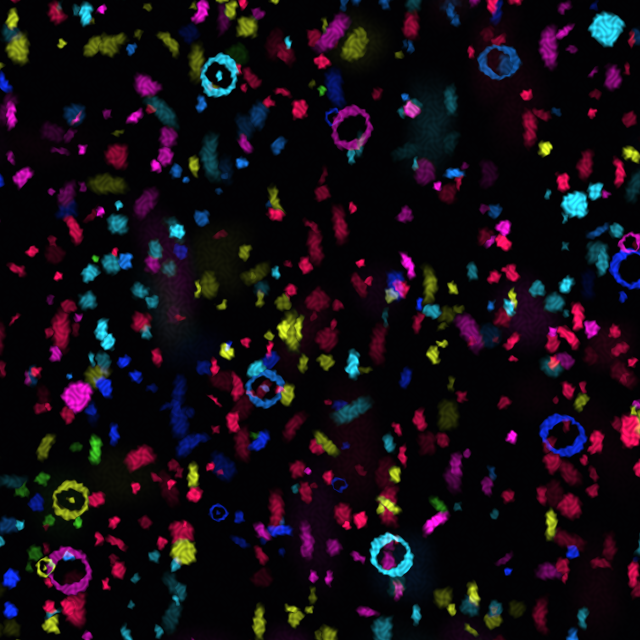
Write a Shadertoy shader that draws this background.

```glsl
// Neon grains, soft smudges and a few glowing rings scattered over near-black.
// Each layer is a jittered cell grid; coarse cellular zones give nearby shapes
// related hues, and layered sines roughen outlines and vary the crowding.

const float PI = 3.14159;
const vec3 BACKDROP = vec3(0.008, 0.006, 0.014);
const vec3 CRIMSON = vec3(0.92, 0.06, 0.34);
const vec3 MAGENTA = vec3(0.96, 0.08, 0.84);
const vec3 BLUE = vec3(0.06, 0.18, 0.95);
const vec3 AZURE = vec3(0.10, 0.48, 0.92);
const vec3 CYAN = vec3(0.16, 0.80, 0.92);
const vec3 YELLOW = vec3(0.78, 0.88, 0.14);
const vec3 GREEN = vec3(0.25, 0.80, 0.14);

vec4 hash4(vec2 cell, float seed) {
    vec4 p = fract(vec4(cell.xyx, cell.y + seed) * vec4(0.1031, 0.1030, 0.0973, 0.1099) + seed * 0.137);
    p += dot(p, p.wzxy + 33.33);
    return fract((p.xxyz + p.yzzw) * p.zywx);
}

mat2 rotation(float angle) {
    float c = cos(angle), s = sin(angle);
    return mat2(c, s, -s, c);
}

vec3 neon(float pick) {
    if (pick < 0.28) return CRIMSON;
    if (pick < 0.44) return MAGENTA;
    if (pick < 0.56) return BLUE;
    if (pick < 0.65) return AZURE;
    if (pick < 0.78) return CYAN;
    return pick < 0.97 ? YELLOW : GREEN;
}

// Hue pick of the nearest coarse cellular site
float zonePick(vec2 p, float count) {
    vec2 base = floor(p * count);
    float nearest = 9.0, pick = 0.0;
    for (int k = 0; k < 9; k++) {
        vec2 cell = base + vec2(k % 3 - 1, k / 3 - 1);
        vec4 h = hash4(cell, 3.0);
        float d = distance(p * count, cell + h.xy);
        if (d < nearest) { nearest = d; pick = h.z; }
    }
    return pick;
}

// Slightly bent superellipse: negative inside
float blobDistance(vec2 q, vec2 size, vec4 h) {
    q.y += 0.35 * (h.x - 0.5) * q.x * q.x / size.x;
    float power = mix(2.0, 3.6, h.y);
    vec2 e = pow(abs(q / size) + 1e-4, vec2(power));
    float lobes = 0.06 * sin(3.0 * atan(q.y, q.x) + h.z * 2.0 * PI);
    return (pow(e.x + e.y, 1.0 / power) - 1.0 - lobes) * min(size.x, size.y);
}

// Uneven ring, sometimes holding a small core
float ringDistance(vec2 q, float radius, vec4 h) {
    q.x *= mix(1.0, 1.2, h.x);
    float width = radius * (0.20 + 0.09 * sin(2.0 * atan(q.y, q.x) + h.y * 2.0 * PI));
    float ring = abs(length(q) - radius) - width;
    float core = length(q) - radius * 0.22;
    return h.z < 0.3 ? min(ring, core) : ring;
}

// Uneven crowding across the canvas
float crowding(vec2 p) {
    return 1.0 + 0.5 * sin(p.x * 11.0 + 2.0 * sin(p.y * 7.0)) * sin(p.y * 13.0 + 1.5 * sin(p.x * 9.0));
}

// One layer; sizes and levels hold the smallest and largest value
vec3 scatter(vec2 p, float count, float presence, vec2 sizes, vec2 levels,
             float softness, bool rings, float seed) {
    vec3 light = vec3(0.0);
    vec2 base = floor(p * count);
    for (int k = 0; k < 9; k++) {
        vec2 cell = base + vec2(k % 3 - 1, k / 3 - 1);
        vec4 place = hash4(cell, seed);
        vec2 center = (cell + 0.05 + 0.9 * place.xy) / count;
        if (place.z > presence * (rings ? 1.0 : crowding(center))) continue;
        vec4 form = hash4(cell, seed + 17.0);
        vec4 look = hash4(cell, seed + 41.0);
        float size = mix(sizes.x, sizes.y, place.w);
        float tilt = 2.0 * form.w - 1.0;
        vec2 q = rotation(PI * 0.5 * (1.0 + tilt * tilt * tilt)) * (p - center);
        float stretch = 1.0 + 1.1 * look.x * look.x;
        float d = rings ? ringDistance(q, size, form)
                        : blobDistance(q, size * vec2(stretch, 1.0 / sqrt(stretch)), form);
        float pick = look.y < 0.68 ? zonePick(center, 6.0) : look.z;
        if (rings) pick = mix(0.34, 0.88, look.z);
        float level = mix(levels.x, levels.y, pow(look.w, 1.5));
        float cover = 1.0 - smoothstep(-softness, softness, d);
        light = max(light, neon(pick) * level * cover);
    }
    return light;
}

void mainImage(out vec4 fragColor, in vec2 fragCoord) {
    vec2 p = fragCoord / iResolution.y;

    // Roughen every outline
    vec2 rough = 0.0011 * sin(p.yx * 190.0 + 3.0 * sin(p * 83.0));
    rough += 0.0011 * sin(p.yx * 430.0 + 2.0 * sin(p * 270.0));
    vec2 r = p + rough;

    // Broad haze, smudges, grains and specks
    vec3 color = BACKDROP;
    color += scatter(p, 7.0, 0.55, vec2(0.025, 0.048), vec2(0.03, 0.16), 0.025, false, 5.0);
    color = max(color, scatter(r, 16.0, 0.46, vec2(0.010, 0.017), vec2(0.16, 0.72), 0.006, false, 11.0));
    color = max(color, scatter(r, 24.0, 0.34, vec2(0.007, 0.0115), vec2(0.4, 1.15), 0.0036, false, 23.0));
    color = max(color, scatter(r, 36.0, 0.13, vec2(0.004, 0.007), vec2(0.3, 1.1), 0.0028, false, 61.0));

    // A few large bright bodies
    color = max(color, scatter(r, 5.0, 0.18, vec2(0.017, 0.023), vec2(0.75, 1.1), 0.004, false, 71.0));

    // Rings, large and small
    color = max(color, scatter(r, 6.0, 0.12, vec2(0.024, 0.031), vec2(0.6, 1.2), 0.003, true, 31.0));
    color = max(color, scatter(r, 13.0, 0.035, vec2(0.010, 0.015), vec2(0.5, 1.0), 0.0025, true, 47.0));

    // Mottling inside the shapes
    float mottle = sin(p.x * 360.0 + 2.0 * sin(p.y * 197.0)) * sin(p.y * 330.0 + 2.0 * sin(p.x * 213.0));
    color *= 0.96 + 0.22 * mottle;
    fragColor = vec4(clamp(color, 0.0, 1.0), 1.0);
}
```
